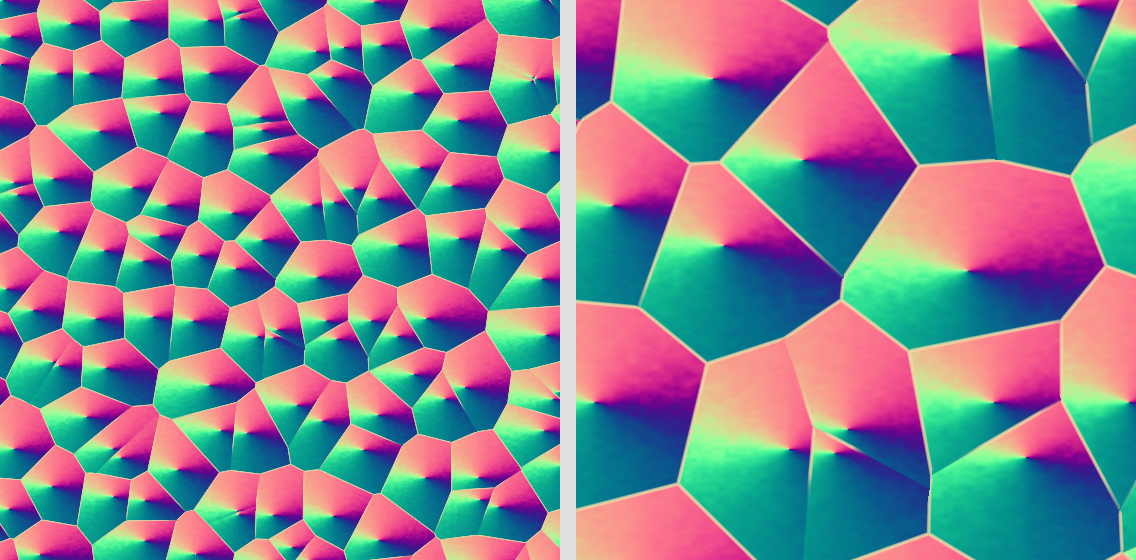
Left: the whole. Right: its middle third, enlarged.
Write a Shadertoy shader that draws this pattern.

```glsl
// Scattered cones packed into irregular cells, coloured by the direction of their slopes.

vec2 hash2(vec2 p) {
    return fract(sin(vec2(dot(p, vec2(127.1, 311.7)), dot(p, vec2(269.5, 183.3)))) * 43758.5453);
}

// Smooth value noise with two independent channels, from -1 to 1
vec2 noise2(vec2 p) {
    vec2 i = floor(p), f = fract(p);
    f = f * f * (3.0 - 2.0 * f);
    vec2 low = mix(hash2(i), hash2(i + vec2(1, 0)), f.x);
    vec2 high = mix(hash2(i + vec2(0, 1)), hash2(i + vec2(1, 1)), f.x);
    return 2.0 * mix(low, high, f.y) - 1.0;
}

// Red follows the vertical slope, green the horizontal one
vec3 slopeColor(vec2 fromPeak, vec2 grain) {
    vec2 dir = fromPeak / max(length(fromPeak), 1e-4);
    float crease = 0.08 * dir.x / (abs(dir.x) + 0.04);
    vec2 slope = normalize(vec2(dir.x + crease, 3.0 * dir.y - 0.06) + grain);
    vec3 color = vec3(0.5 + 0.485 * slope.y, 0.505 - 0.49 * slope.x, 0.55);
    color.b += 0.05 * max(-slope.x, 0.0) * abs(slope.x);
    return color;
}

void mainImage(out vec4 fragColor, in vec2 fragCoord) {
    float canvas = min(iResolution.x, iResolution.y);
    vec2 uv = fragCoord / canvas;
    const float cells = 10.3;
    vec2 p = uv * cells;
    vec2 home = floor(p);

    // Offsets from the two nearest peaks
    vec2 nearest = vec2(9.0), second = vec2(9.0);
    for (int y = -2; y <= 2; y++) {
        for (int x = -2; x <= 2; x++) {
            vec2 id = home + vec2(x, y);
            vec2 jitter = 0.5 + 1.35 * (hash2(id + 17.0) - 0.5);
            vec2 offset = p - id - jitter;
            if (dot(offset, offset) < dot(nearest, nearest)) {
                second = nearest;
                nearest = offset;
            } else if (dot(offset, offset) < dot(second, second)) {
                second = offset;
            }
        }
    }

    // Distance to the border between both cells, in canvas units
    float gap = max(length(nearest - second), 1e-3);
    float border = (dot(second, second) - dot(nearest, nearest)) / (2.0 * gap * cells);

    // Fine grain, stretched sideways
    vec2 grain = 0.20 * noise2(uv * vec2(150.0, 250.0));
    grain += 0.14 * noise2(uv * vec2(300.0, 420.0) + 31.0);
    grain *= vec2(0.5, 1.0);

    // Soften the border, then draw a pale ridge where the slopes differ strongly
    float pixel = 1.0 / canvas;
    float blend = 0.5 - 0.5 * smoothstep(0.0, 0.8 * pixel, border);
    vec3 color = mix(slopeColor(nearest, grain), slopeColor(second, grain), blend);
    float bend = 1.0 - dot(normalize(nearest), normalize(second));
    float ridge = 1.0 - smoothstep(0.0004, 0.0007 + max(0.0009, pixel * 0.6), border);
    ridge *= smoothstep(0.25, 1.1, bend);
    color = mix(color, vec3(0.95, 0.86, 0.66), 0.8 * ridge);

    fragColor = vec4(clamp(color, 0.0, 1.0), 1.0);
}
```
